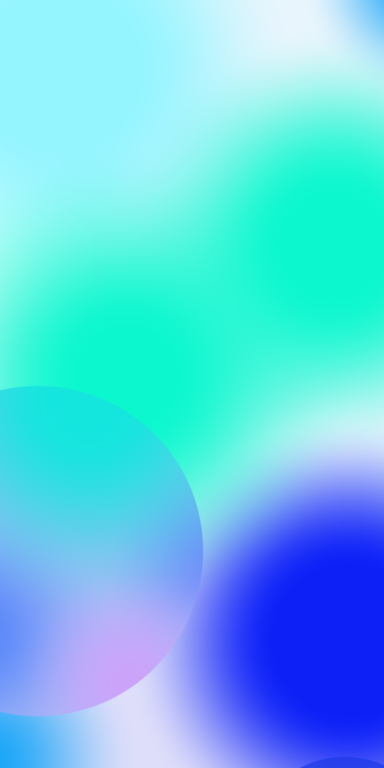
Reproduce this background procedurally as a Shadertoy shader.

```glsl
// Soft mesh gradient: pale base with blurred cyan, mint and blue glows,
// and two crisp translucent-looking discs near the bottom.
// Each glow is a smoothstep falloff around a centre; discs use a circle SDF.

// Canvas units: x runs 0..1, y runs 0..2
const vec2 CANVAS = vec2(1.0, 2.0);

// Background colours
const vec3 PALE     = vec3(0.91, 0.96, 0.99);
const vec3 LAVENDER = vec3(0.87, 0.87, 0.98);
const vec3 ICE      = vec3(0.58, 0.96, 1.00);
const vec3 FROST    = vec3(0.82, 1.00, 0.98);
const vec3 SKY      = vec3(0.10, 0.65, 0.97);
const vec3 MINT     = vec3(0.05, 0.97, 0.81);
const vec3 ROYAL    = vec3(0.05, 0.13, 0.97);

// Disc colours
const vec3 PERIWINKLE = vec3(0.66, 0.73, 0.97);
const vec3 TEAL       = vec3(0.08, 0.90, 0.87);
const vec3 CORNFLOWER = vec3(0.33, 0.52, 0.98);
const vec3 IRIS       = vec3(0.45, 0.55, 0.98);
const vec3 ORCHID     = vec3(0.80, 0.64, 0.98);
const vec3 COBALT     = vec3(0.11, 0.22, 0.90);

// Disc placement: centre.xy, radius
const vec3 BIG_DISC   = vec3(0.099, 0.565, 0.430);
const vec3 SMALL_DISC = vec3(0.898, -0.224, 0.253);
const float SMALL_DISC_OPACITY = 0.7;

// Blend a round glow over a colour: full inside inner, gone past outer
vec3 addGlow(vec3 base, vec3 tint, vec2 p, vec2 centre, float inner, float outer) {
    return mix(base, tint, 1.0 - smoothstep(inner, outer, length(p - centre)));
}

// Antialiased coverage of a disc
float discMask(vec2 p, vec3 disc, float pixel) {
    float d = length(p - disc.xy) - disc.z;
    return 1.0 - smoothstep(-pixel, pixel, d);
}

vec3 background(vec2 p) {
    vec3 col = mix(LAVENDER, PALE, smoothstep(0.1, 0.9, p.y));
    // Top: cyan haze, pale left edge, blue corner
    col = addGlow(col, FROST, p, vec2(-0.05, 1.45), 0.05, 0.50);
    col = addGlow(col, ICE, p, vec2(0.16, 1.82), 0.18, 0.62);
    col = addGlow(col, SKY, p, vec2(1.10, 2.05), 0.00, 0.32);
    // Bottom: blue corner and deep blue glow
    col = addGlow(col, SKY, p, vec2(-0.03, 0.02), 0.00, 0.40);
    col = addGlow(col, ROYAL, p, vec2(0.91, 0.333), 0.19, 0.59);
    // Middle: two mint glows and their bridge
    col = addGlow(col, MINT, p, vec2(0.87, 1.36), 0.13, 0.58);
    col = addGlow(col, MINT, p, vec2(0.33, 1.02), 0.12, 0.62);
    return col;
}

vec3 bigDiscColour(vec2 p) {
    vec3 col = PERIWINKLE;
    col = addGlow(col, IRIS, p, vec2(0.57, 0.54), 0.00, 0.32);
    col = addGlow(col, CORNFLOWER, p, vec2(-0.08, 0.35), 0.00, 0.38);
    col = addGlow(col, ORCHID, p, vec2(0.34, 0.22), 0.00, 0.32);
    col = addGlow(col, TEAL, p, vec2(0.23, 0.96), 0.08, 0.60);
    return col;
}

void mainImage(out vec4 fragColor, in vec2 fragCoord) {
    vec2 p = fragCoord / iResolution.xy * CANVAS;
    float pixel = CANVAS.y / iResolution.y;

    vec3 col = background(p);
    col = mix(col, bigDiscColour(p), discMask(p, BIG_DISC, pixel));
    col = mix(col, COBALT, SMALL_DISC_OPACITY * discMask(p, SMALL_DISC, pixel));

    fragColor = vec4(col, 1.0);
}
```
